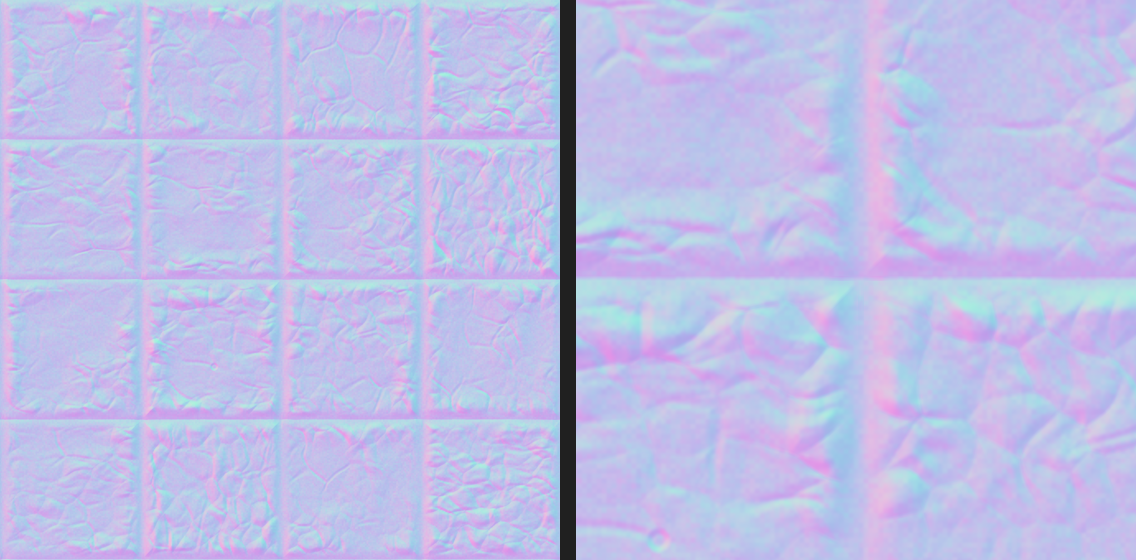
Left, the full canvas; right, a detail of the centre.
Give the GLSL for this texture map, as a WebGL 2 fragment shader.

```glsl
#version 300 es
precision highp float;

uniform vec2 u_resolution;
out vec4 fragColor;

// Layout, in canvas units
const float TILES = 4.0;
const vec2 JOINT_SHIFT = vec2(0.003, 0.001);
const float SAMPLE_STEP = 0.0016;

// Relief, in tile units
const float BEVEL_WIDTH = 0.055;
const vec2 BEVEL_HEIGHT = vec2(0.0095, 0.0105);
const float SHOULDER_WIDTH = 0.13;
const float SHOULDER_HEIGHT = 0.004;
const float CREASE_DEPTH = 0.006;
const float CREASE_WIDTH = 0.15;
const float PILLOW_HEIGHT = 0.013;
const float PILLOW_WIDTH = 0.5;
const float SWELL_HEIGHT = 0.015;
const float LUMP_HEIGHT = 0.034;
const float PITTING_HEIGHT = 0.0075;
const float CHIP_RADIUS = 0.03;
const float CHIP_DEPTH = 0.010;
const float CHIP_CHANCE = 0.12;
const float GRAIN_SCALE = 340.0;
const float GRAIN_SLOPE = 0.19;

// Colour of level ground and its shift with slope
const vec3 FLAT_COLOR = vec3(0.752, 0.755, 0.920);
const vec3 TINT_X = vec3(1.0, -0.20, -0.05);
const vec3 TINT_Y = vec3(-0.35, 1.0, -0.12);
const float TINT_GAIN = 0.25;
const float STEEP_DARKENING = 0.06;

// Integer hash giving two values from 0 to 1
vec2 hash2(vec2 cell) {
    uvec2 v = uvec2(ivec2(cell)) * 1664525u + 1013904223u;
    v.x += v.y * 1664525u;
    v.y += v.x * 1664525u;
    v ^= v >> 16u;
    v.x += v.y * 1664525u;
    v.y += v.x * 1664525u;
    v ^= v >> 16u;
    return vec2(v & 65535u) / 65535.0;
}

float noise(vec2 p) {
    vec2 i = floor(p), f = p - i;
    f = f * f * f * (f * (f * 6.0 - 15.0) + 10.0);
    float low = mix(hash2(i).x, hash2(i + vec2(1, 0)).x, f.x);
    float high = mix(hash2(i + vec2(0, 1)).x, hash2(i + vec2(1, 1)).x, f.x);
    return mix(low, high, f.y);
}

// Gap between the two nearest cell centres: zero along cell borders
float cellGap(vec2 p) {
    vec2 base = floor(p);
    float nearest = 9.0, second = 9.0;
    for (int y = -1; y <= 1; y++) {
        for (int x = -1; x <= 1; x++) {
            vec2 cell = base + vec2(x, y);
            float d = length(cell + hash2(cell) - p);
            second = min(second, max(nearest, d));
            nearest = min(nearest, d);
        }
    }
    return second - nearest;
}

// Soft trough beside upright joints, crisp fold along level ones
vec2 rise(vec2 edge, float width) {
    vec2 t = clamp(edge / width, 0.0, 1.0);
    return vec2(t.x * t.x * (3.0 - 2.0 * t.x), t.y * (2.0 - t.y));
}

float height(vec2 uv) {
    vec2 grid = uv * TILES;
    vec2 id = mod(floor(grid), TILES);
    vec2 p = fract(grid);
    vec2 edge = min(p, 1.0 - p);
    vec2 seed = id * 61.0 + 17.0;
    vec2 trait = hash2(id + 301.0);
    float border = min(edge.x, edge.y);

    // Worn bevel
    vec2 worn = edge * (0.55 + 0.9 * noise(p * 8.0 + seed));
    float h = dot(BEVEL_HEIGHT, rise(worn, BEVEL_WIDTH));
    h += SHOULDER_HEIGHT * dot(rise(worn, SHOULDER_WIDTH), vec2(1.0));

    // Warped surface, stretched differently on each tile
    vec2 warp = vec2(noise(p * 7.0 + seed + 200.0), noise(p * 7.0 + seed + 400.0)) - 0.5;
    vec2 q = (p + 0.06 * warp) * mix(vec2(0.75, 1.25), vec2(1.2, 0.85), trait.y);
    float patches = noise(p * 3.2 + seed + 600.0);
    float rim = 1.0 - smoothstep(0.05, 0.22, border);
    float rough = smoothstep(0.25, 1.0, patches * 0.65 + trait.x * 0.35 + rim * 0.35);

    // Swells, creases, pillows, lumps and pitting
    float relief = SWELL_HEIGHT * noise(q * 5.0 + seed + 800.0);
    float crease = 1.0 - smoothstep(0.0, CREASE_WIDTH, cellGap(q * 3.6 + seed));
    float pillow = smoothstep(-0.2, PILLOW_WIDTH, cellGap(q * 7.5 + seed + 900.0));
    relief -= CREASE_DEPTH * crease * smoothstep(0.35, 0.75, noise(p * 5.0 + seed + 1000.0));
    relief += PILLOW_HEIGHT * pillow * (0.15 + 0.85 * rough);
    relief += LUMP_HEIGHT * rough * noise(q * 11.0 + seed + 1200.0);
    relief += PITTING_HEIGHT * (0.3 + rough) * noise(q * 27.0 + seed + 1400.0);

    // Rare chip
    vec2 chipCenter = 0.1 + 0.8 * hash2(id + 501.0);
    float chip = 1.0 - smoothstep(CHIP_RADIUS * 0.4, CHIP_RADIUS, length(p - chipCenter));
    relief -= CHIP_DEPTH * chip * step(hash2(id + 701.0).x, CHIP_CHANCE);

    return h + (relief - 0.02) * smoothstep(0.01, 0.09, border);
}

void main() {
    vec2 uv = gl_FragCoord.xy / u_resolution - JOINT_SHIFT;
    vec2 e = vec2(SAMPLE_STEP, 0.0);

    // Slope rising to the right and falling upward
    vec2 slope = vec2(height(uv + e.xy) - height(uv - e.xy),
                      height(uv - e.yx) - height(uv + e.yx));
    slope /= 2.0 * SAMPLE_STEP * TILES;
    vec2 g = fract(uv) * GRAIN_SCALE;
    slope += GRAIN_SLOPE * (vec2(noise(g), noise(g + 777.0)) - 0.5);

    // Slope to colour
    float steep = length(slope);
    vec2 lean = slope / sqrt(1.0 + steep * steep);
    vec3 color = FLAT_COLOR + TINT_GAIN * (lean.x * TINT_X + lean.y * TINT_Y);
    color.b -= STEEP_DARKENING * dot(lean, lean);
    fragColor = vec4(clamp(color, 0.0, 1.0), 1.0);
}
```
